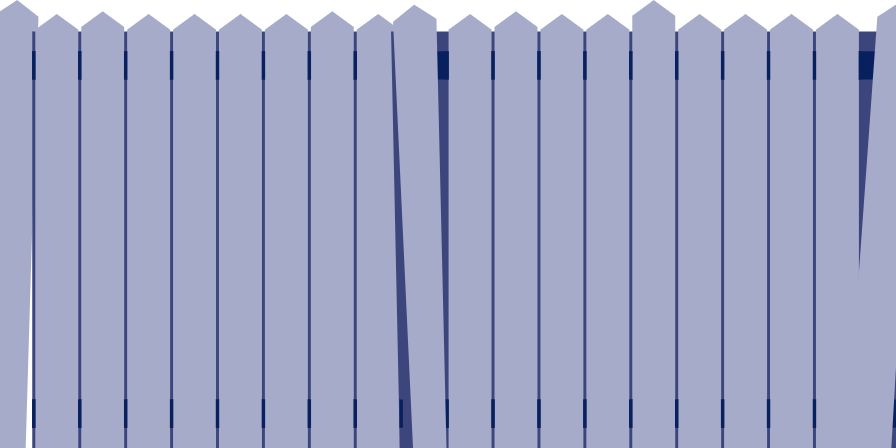
Give the GLSL for this pattern, as a WebGL 2 fragment shader.

```glsl
#version 300 es
precision highp float;
// A picket fence: pointed boards repeat across a dark backing with two rails.
// Upright boards come from one repeated cell; three loose boards lean, and
// every board is a tapered strip with a gabled top.

uniform vec2 u_resolution;
out vec4 fragColor;

// Lengths are in canvas heights
const vec3 SKY = vec3(1.0);
const vec3 WOOD = vec3(0.655, 0.670, 0.792);
const vec3 BACKING = vec3(0.235, 0.275, 0.490);
const vec3 RAIL = vec3(0.030, 0.125, 0.370);

const float PITCH = 0.1025;        // board plus gap
const float GAP = 0.0066;
const float FIRST_GAP = 0.0755;
const float RAIL_MARK = 0.0076;    // rail width where it crosses a gap
const float BACKING_LEFT = 0.0720;
const float BACKING_TOP = 0.9297;
const float RAIL_HALF = 0.0315;
const vec2 RAIL_Y = vec2(0.0768, 0.8540);

const float APEX = 0.9688;
const float GABLE = 0.0350;
const float TILT = 2.0;            // gable tilt per unit of lean
const vec3 RAISED_SLOTS = vec3(1.0, 6.0, 10.0);
const float RAISED = 0.0060;
const float TALL_SLOT = 13.0;
const float TALL = 0.0310;
const float LOOSE_SLOT = 8.0;
const float LAST_SLOT = 18.0;

// Leaning boards: left and right edge at y = 0 (foot) and y = 1 (head)
const vec2 LEFT_FOOT = vec2(-0.0300, 0.0573);
const vec2 LEFT_HEAD = vec2(-0.0104, 0.0870);
const vec2 LOOSE_FOOT = vec2(0.9219, 0.9966);
const vec2 LOOSE_HEAD = vec2(0.8750, 0.9732);
const vec2 SHADE_FOOT = vec2(0.8925, 0.9400);
const vec2 SHADE_HEAD = vec2(0.8714, 0.9000);
const vec2 RIGHT_FOOT = vec2(1.8890, 1.9896);
const vec2 RIGHT_HEAD = vec2(1.9610, 2.0470);

// Smooth coverage of a signed distance over one pixel
float cover(float d) {
    return clamp(0.5 - d * u_resolution.y, 0.0, 1.0);
}

// Tapered strip between two slanted edges, topped by a gable
float board(vec2 p, vec2 foot, vec2 head, float apex, float gable) {
    vec2 edges = mix(foot, head, p.y);
    float x = p.x - 0.5 * (edges.x + edges.y);
    float halfWidth = 0.5 * (edges.y - edges.x);
    float lean = 0.5 * (foot.x + foot.y - head.x - head.y);
    float roof = apex - gable * abs(x) / halfWidth;
    roof += gable > 0.0 ? TILT * lean * x : 0.0;
    return max(abs(x) - halfWidth, (p.y - roof) * 0.82);
}

// Upright board of the cell that holds p
float uprightBoard(vec2 p) {
    float slot = floor((p.x - FIRST_GAP) / PITCH);
    if (slot < 0.0 || slot == LOOSE_SLOT || slot >= LAST_SLOT) return 1.0;
    float start = FIRST_GAP + slot * PITCH;
    vec2 edges = start + vec2(0.5 * GAP, PITCH - 0.5 * GAP);
    float apex = APEX;
    if (any(equal(vec3(slot), RAISED_SLOTS))) apex += RAISED;
    if (slot == TALL_SLOT) apex += TALL;
    return board(p, edges, edges, apex, GABLE);
}

void main() {
    vec2 p = gl_FragCoord.xy / u_resolution.y;
    vec3 color = SKY;

    // Left leaning board stands behind the backing
    color = mix(color, WOOD, cover(board(p, LEFT_FOOT, LEFT_HEAD, 1.0, GABLE)));

    // Backing and rails
    float backing = max(BACKING_LEFT - p.x, p.y - BACKING_TOP);
    vec2 railGap = abs(p.y - RAIL_Y) - RAIL_HALF;
    float rail = max(min(railGap.x, railGap.y), backing);
    color = mix(color, BACKING, cover(backing));
    color = mix(color, RAIL, cover(rail));

    // Upright boards, then the shade beside the loose one
    color = mix(color, WOOD, cover(uprightBoard(p)));
    float shade = board(p, SHADE_FOOT, SHADE_HEAD, BACKING_TOP, 0.0);
    color = mix(color, BACKING, cover(shade));

    // Rail marks across the gaps
    float cell = fract((p.x - FIRST_GAP) / PITCH + 0.5) - 0.5;
    float gap = abs(cell) * PITCH - 0.5 * RAIL_MARK;
    color = mix(color, RAIL, cover(max(gap, rail)));

    // Loose boards in front
    float loose = board(p, LOOSE_FOOT, LOOSE_HEAD, 0.9896, GABLE);
    float right = board(p, RIGHT_FOOT, RIGHT_HEAD, 0.9920, GABLE);
    color = mix(color, WOOD, cover(min(loose, right)));

    fragColor = vec4(color, 1.0);
}
```
